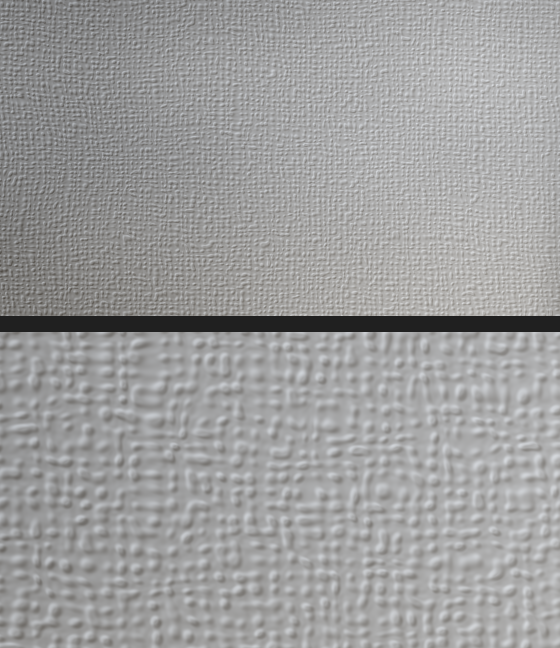
Top: the whole. Bottom: its middle third, enlarged.
This texture is drawn by a WebGL 1 fragment shader. Its source:

```glsl
precision highp float;
// Embossed woven wallpaper under soft side light: a grid of small flat-topped
// knots on continuous, slightly uneven threads forms a height field, whose slope
// toward the light gives cool lit faces and warm shadows over a broad falloff.

uniform vec2 u_resolution;

const vec2 WEAVE_COUNT = vec2(59.0, 65.0);   // threads per canvas height
const vec2 LIGHT_DIR = vec2(-0.64, 0.77);
const float SLOPE_STEP = 0.15;               // in weave cells
const float RELIEF_GAIN = 0.125;
const float KNOT_JITTER = 0.38;
const float RIB_HEIGHT = 0.13;
const float GRIT_HEIGHT = 0.34;
const float SLOW_BEND = 1.6;
const float THREAD_WOBBLE = 0.6;
const vec3 LIT_TINT = vec3(-0.06, 0.01, 0.10);
const vec3 WARM_TINT = vec3(0.006, 0.0, -0.010);
const vec3 COOL_TINT = vec3(-0.002, 0.0, 0.003);

float hash(vec2 p) {
  vec3 q = fract(vec3(p.xyx) * 0.1031);
  q += dot(q, q.yzx + 33.33);
  return fract((q.x + q.y) * q.z);
}

vec2 hash2(vec2 p) {
  return vec2(hash(p + 17.3), hash(p + 71.9));
}

float noise(vec2 p) {
  vec2 i = floor(p);
  vec2 f = fract(p);
  f = f * f * (3.0 - 2.0 * f);
  float low = mix(hash(i), hash(i + vec2(1.0, 0.0)), f.x);
  float high = mix(hash(i + vec2(0.0, 1.0)), hash(i + vec2(1.0, 1.0)), f.x);
  return mix(low, high, f.y);
}

// Sum of unequal knots, one near the middle of every cell, pressed flat on top
float knots(vec2 q) {
  vec2 cell = floor(q);
  float total = 0.0;
  for (int y = -1; y <= 1; y++) {
    for (int x = -1; x <= 1; x++) {
      vec2 id = cell + vec2(float(x), float(y));
      vec2 centre = id + 0.5 + KNOT_JITTER * (hash2(id) - 0.5);
      vec2 d = q - centre;
      d.y += 0.7 * d.x * (hash(id + 5.7) - 0.5);
      vec2 tightness = mix(vec2(4.0), vec2(10.0), hash2(id + 131.0));
      total += mix(0.65, 1.25, hash(id + 43.0)) * exp(-dot(d * d, tightness));
    }
  }
  return smoothstep(0.25, 1.0, total);
}

// Knots, ribs whose direction changes by patch, and fine paper grit
float weaveHeight(vec2 q) {
  float patchMix = noise(q * vec2(0.07, 0.09) + 9.0);
  vec2 rib = -cos(6.2832 * q);
  float ribs = mix(rib.x, rib.y, mix(0.2, 0.8, patchMix));
  float grit = noise(q * 2.9 + 50.0) - 0.5;
  return knots(q) + RIB_HEIGHT * ribs + GRIT_HEIGHT * grit;
}

// Threads stay continuous: each one wanders slowly along its own length
vec2 bendThreads(vec2 q) {
  vec2 slow = vec2(noise(q * 0.06 + 3.0), noise(q * 0.05 + 90.0)) - 0.5;
  float across = noise(q * vec2(0.6, 0.22) + 21.0) - 0.5;
  float along = noise(q * vec2(0.22, 0.6) + 63.0) - 0.5;
  return q + SLOW_BEND * slow + THREAD_WOBBLE * vec2(across, along);
}

// Broad falloff: dim left and lower left, bright right, shaded edges
float roomLight(vec2 uv) {
  float light = 0.55 + 0.16 * smoothstep(-0.05, 0.9, uv.x);
  light -= 0.08 * (1.0 - uv.x) * (1.0 - uv.x) * (1.0 - uv.y);
  light -= 0.05 * smoothstep(0.75, 1.05, uv.y);
  light -= 0.08 * smoothstep(0.94, 1.02, uv.x) * (1.0 - uv.y);
  light += 0.03 * (noise(uv * vec2(6.0, 4.0) + 7.0) - 0.5);
  return light;
}

void main() {
  vec2 uv = gl_FragCoord.xy / u_resolution;
  vec2 p = gl_FragCoord.xy / u_resolution.y;
  vec2 q = bendThreads(p * WEAVE_COUNT);

  // Slope of the surface toward the light
  vec2 stepToLight = SLOPE_STEP * LIGHT_DIR;
  float slope = weaveHeight(q - stepToLight) - weaveHeight(q + stepToLight);
  float relief = RELIEF_GAIN * slope * mix(1.15, 0.9, uv.x);

  // Brightness with cool lit faces, warm shadows and a warm lower wall
  vec3 color = vec3(roomLight(uv) + relief);
  color += LIT_TINT * relief;
  color += mix(WARM_TINT, COOL_TINT, smoothstep(0.0, 0.6, uv.y));
  gl_FragColor = vec4(clamp(color, 0.0, 1.0), 1.0);
}
```
